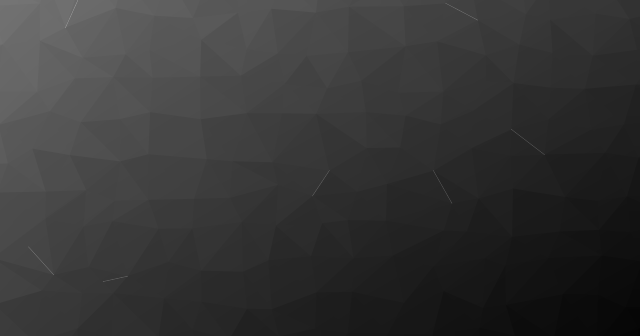
This background is drawn by a Shadertoy shader. Its source:

```glsl
const vec2 CELL = vec2(0.118, 0.107);

// Pale seams, each from xy to zw
const vec4 SEAMS[7] = vec4[7](
    vec4(0.232, 1.0, 0.195, 0.918),
    vec4(1.327, 0.99, 1.422, 0.94),
    vec4(1.522, 0.615, 1.62, 0.54),
    vec4(0.98, 0.492, 0.93, 0.417),
    vec4(1.29, 0.492, 1.345, 0.395),
    vec4(0.085, 0.265, 0.16, 0.182),
    vec4(0.307, 0.162, 0.38, 0.178));

vec2 hash2(vec2 p) {
    return fract(sin(vec2(dot(p, vec2(127.1, 311.7)), dot(p, vec2(269.5, 183.3)))) * 43758.55);
}

// Jittered grid corner, snapped to a seam end when one is near
vec2 corner(vec2 id) {
    vec2 place = (id + 0.54 * (hash2(id) - 0.5)) * CELL;
    for (int i = 0; i < 7; i++) {
        vec4 s = SEAMS[i];
        if (floor(s.xy / CELL + 0.5) == id) place = s.xy;
        if (floor(s.zw / CELL + 0.5) == id) place = s.zw;
    }
    return place;
}

// Distance to the left of the line from a to b
float sideOf(vec2 p, vec2 a, vec2 b) {
    vec2 e = normalize(b - a);
    return e.x * (p.y - a.y) - e.y * (p.x - a.x);
}

float segment(vec2 p, vec2 a, vec2 b) {
    vec2 e = b - a;
    return length(p - a - e * clamp(dot(p - a, e) / dot(e, e), 0.0, 1.0));
}

// Light falls from the upper left to the lower right
float gradient(vec2 p, float aspect) {
    float x = pow(clamp(p.x / aspect, 0.0, 1.0), 0.8);
    float y = pow(clamp(p.y, 0.0, 1.0), 1.1);
    return mix(mix(0.235, 0.465, y), mix(0.015, 0.198, y), x);
}

// Adds one facet: x sums shade times coverage, y sums coverage
void addFacet(inout vec2 sum, vec2 p, vec2 a, vec2 b, vec2 c, float aspect, float pixel) {
    float inside = min(sideOf(p, a, b), min(sideOf(p, b, c), sideOf(p, c, a)));
    float coverage = clamp(0.5 + inside / pixel, 0.0, 1.0);
    vec2 center = (a + b + c) / 3.0;
    float shade = gradient(mix(center, p, 0.25), aspect);
    shade += (hash2(center * 10.0).x - 0.5) * (0.005 + 0.05 * shade);
    sum += coverage * vec2(shade, 1.0);
}

void mainImage(out vec4 fragColor, in vec2 fragCoord) {
    float pixel = 1.0 / iResolution.y;
    float aspect = iResolution.x / iResolution.y;
    vec2 p = fragCoord * pixel;

    // Facets: each cell is split along its shorter diagonal
    vec2 sum = vec2(gradient(p, aspect), 1.0) * 0.001;
    vec2 home = floor(p / CELL);
    for (int j = -1; j <= 1; j++) {
        for (int i = -1; i <= 1; i++) {
            vec2 id = home + vec2(i, j);
            vec2 a = corner(id);
            vec2 b = corner(id + vec2(1, 0));
            vec2 c = corner(id + vec2(1, 1));
            vec2 d = corner(id + vec2(0, 1));
            if (distance(a, c) < distance(b, d)) {
                addFacet(sum, p, a, b, c, aspect, pixel);
                addFacet(sum, p, a, c, d, aspect, pixel);
            } else {
                addFacet(sum, p, a, b, d, aspect, pixel);
                addFacet(sum, p, b, c, d, aspect, pixel);
            }
        }
    }
    float shade = sum.x / sum.y;

    // Hairlines
    float nearest = 1.0;
    for (int i = 0; i < 7; i++) {
        nearest = min(nearest, segment(p, SEAMS[i].xy, SEAMS[i].zw));
    }
    float line = clamp(0.5 + (0.0006 - nearest) / pixel, 0.0, 1.0);
    shade += 0.2 * line;

    fragColor = vec4(vec3(shade), 1.0);
}
```
